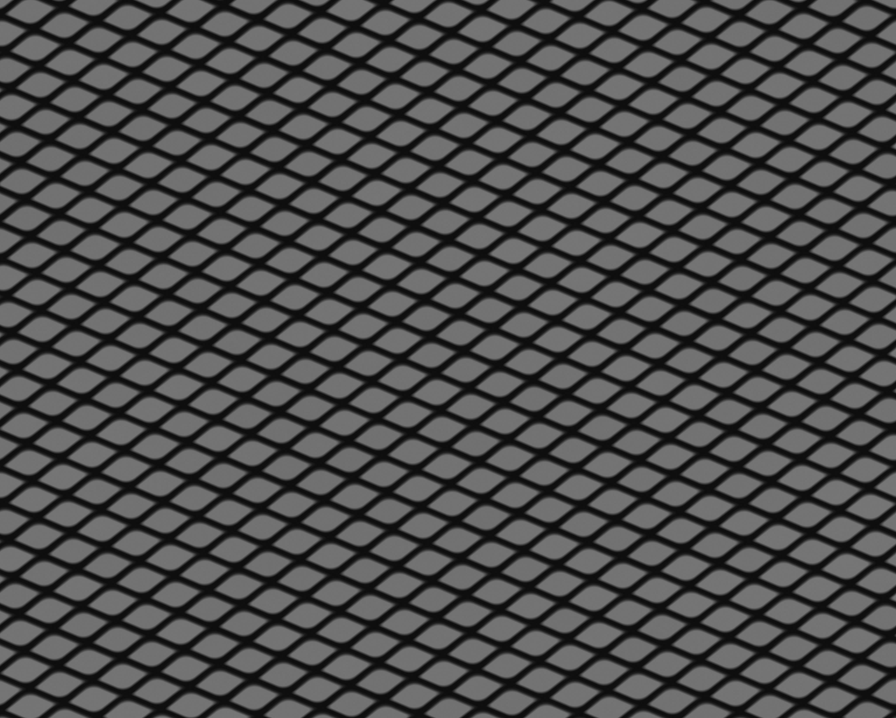
Give the GLSL for this texture, as a Shadertoy shader.

```glsl
// Expanded metal mesh: dark strands around soft grey diamond holes.
// A skewed lattice gives each hole its cell; a smooth maximum of the two
// lattice coordinates rounds the upper and lower corners more than the tips.

#define STEP_DOWN vec2(0.04756, -0.0202)  // lattice step along falling strands
#define STEP_UP   vec2(0.0404, 0.0313)    // lattice step along rising strands
#define CENTRE    vec2(-0.0228, 0.0049)   // centre of one hole
#define HOLE_HALF 0.395                   // half size of a hole, in cells
#define ROUND_TOP 0.26                    // rounding of upper and lower corners
#define ROUND_TIP 0.10                    // rounding of left and right tips
#define SOFTNESS  0.055                   // half width of the blurred rim
#define WEAR      0.012                   // brightness change between holes

const vec3 BACKDROP = vec3(0.45);
const vec3 STRAND   = vec3(0.055);
const vec3 BEVEL    = vec3(0.13);

float hash(vec2 p) {
    return fract(sin(dot(p, vec2(127.1, 311.7))) * 43758.55);
}

float smoothMax(float a, float b, float k) {
    float h = max(k - abs(a - b), 0.0) / k;
    return max(a, b) + 0.25 * k * h * h;
}

// Distance-like value in cell units: 0 at the centre, about 0.5 on a strand
float holeField(vec2 c) {
    float rounding = c.x * c.y < 0.0 ? ROUND_TOP : ROUND_TIP;
    return smoothMax(abs(c.x), abs(c.y), rounding);
}

// Slow uneven light from layered sines
float drift(vec2 p) {
    return 0.6 * sin(5.0 * p.x + 2.0 * sin(3.0 * p.y))
         + 0.4 * sin(11.0 * p.y - 4.0 * p.x);
}

void mainImage(out vec4 fragColor, in vec2 fragCoord) {
    vec2 p = (fragCoord - 0.5 * iResolution.xy) / iResolution.y;

    // Lattice coordinates, with a cell centred on each hole
    vec2 lattice = inverse(mat2(STEP_DOWN, STEP_UP)) * (p - CENTRE);
    vec2 id = floor(lattice + 0.5);
    vec2 cell = lattice - id;

    // Small differences in hole size and brightness
    float rnd = hash(id) - 0.5;
    float edge = holeField(cell) - HOLE_HALF - 0.012 * rnd;
    float pixel = 1.0 / (iResolution.y * 0.0445);
    float blur = max(SOFTNESS, pixel);

    // Strand with a faint lit side facing the upper left of each hole
    float side = smoothstep(-0.1, 0.3, cell.y - 0.5 * cell.x);
    float lit = side * (1.0 - smoothstep(0.02, 0.11, edge));
    vec3 metal = mix(STRAND, BEVEL, lit);

    // Hole seen through the mesh
    vec3 hole = BACKDROP + WEAR * (rnd + 0.5 * drift(p));
    vec3 col = mix(hole, metal, smoothstep(-blur, blur, edge));

    // Fine grain, fixed to the canvas
    col += 0.006 * (hash(floor(p * 410.0)) - 0.5);
    fragColor = vec4(col, 1.0);
}
```
